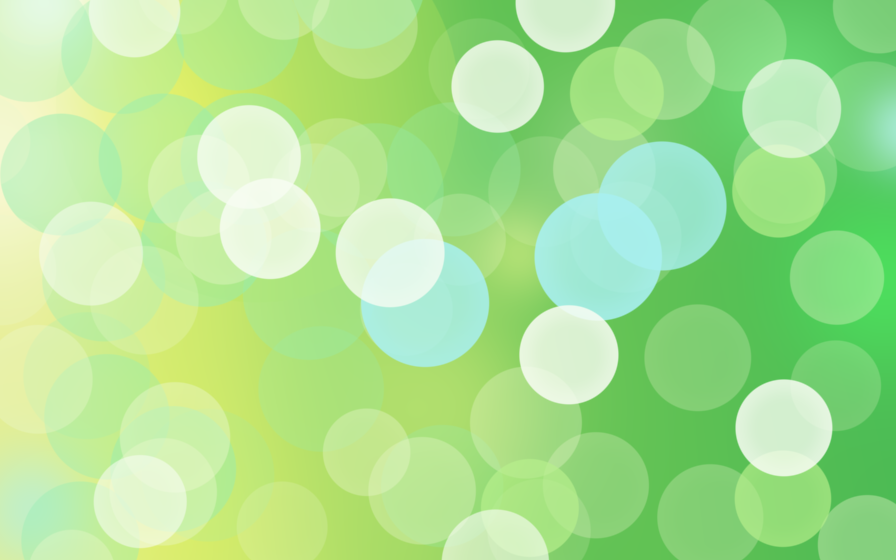
Write a Shadertoy shader that draws this background.

```glsl
float hash(vec2 p) {
    vec3 q = fract(vec3(p.xyx) * 0.1031);
    q += dot(q, q.yzx + 33.33);
    return fract((q.x + q.y) * q.z);
}

vec3 glow(vec3 base, vec2 p, vec2 center, float radius, vec3 tint, float strength) {
    vec2 d = (p - center) / radius;
    return mix(base, tint, strength * exp(-dot(d, d)));
}

vec3 disc(vec3 base, vec2 p, vec2 center, float radius, vec3 tint, float opacity) {
    float d = length(p - center);
    float aa = 1.0 / iResolution.y;
    float mask = 1.0 - smoothstep(radius - aa, radius + aa, d);
    float rim = 0.94 + 0.10 * smoothstep(0.5, 1.0, d / radius);
    return mix(base, tint, mask * min(opacity * rim, 1.0));
}

// Scatter discs on a jittered grid; region holds origin and size.
vec3 bokeh(vec3 base, vec2 p, vec4 region, ivec2 cells, float seed,
           vec2 radii, vec2 opacities, vec3 tint, float density) {
    for (int j = 0; j < cells.y; j++) {
        for (int i = 0; i < cells.x; i++) {
            vec2 cell = vec2(i, j);
            vec2 key = cell + seed;
            if (hash(key + 51.7) > density) continue;
            vec2 jitter = vec2(hash(key + 3.1), hash(key + 17.9)) - 0.5;
            vec2 center = region.xy + region.zw * (cell + 0.5 + 0.85 * jitter) / vec2(cells);
            float radius = mix(radii.x, radii.y, hash(key + 29.3));
            float opacity = mix(opacities.x, opacities.y, hash(key + 41.3));
            base = disc(base, p, center, radius, tint, opacity);
        }
    }
    return base;
}

vec3 meadowGradient(float t) {
    vec3 color = mix(vec3(0.90, 0.93, 0.58), vec3(0.82, 0.92, 0.43), smoothstep(0.0, 0.20, t));
    color = mix(color, vec3(0.63, 0.85, 0.39), smoothstep(0.16, 0.44, t));
    color = mix(color, vec3(0.38, 0.76, 0.33), smoothstep(0.40, 0.62, t));
    return mix(color, vec3(0.30, 0.73, 0.33), smoothstep(0.65, 1.0, t));
}

void mainImage(out vec4 fragColor, in vec2 fragCoord) {
    vec2 p = fragCoord / iResolution.y;
    float aspect = iResolution.x / iResolution.y;
    vec2 scale = vec2(aspect / 1.6, 1.0);
    p /= vec2(scale.x, 1.0);

    const vec3 white = vec3(0.97, 0.99, 0.95);
    const vec3 cream = vec3(0.92, 0.97, 0.80);
    const vec3 mint = vec3(0.58, 0.93, 0.70);
    const vec3 aqua = vec3(0.66, 0.94, 0.94);
    const vec3 lime = vec3(0.72, 0.94, 0.55);
    const vec3 yellow = vec3(0.92, 0.95, 0.36);

    // Soft background light
    vec3 color = meadowGradient(p.x / 1.6 + 0.10 * (p.y - 0.5));
    color = disc(color, p, vec2(0.46, 0.82), 0.36, vec3(0.70, 0.89, 0.36), 0.30);
    color = glow(color, p, vec2(0.27, 0.78), 0.20, yellow, 0.75);
    color = glow(color, p, vec2(0.22, 0.10), 0.20, yellow, 0.40);
    color = glow(color, p, vec2(0.00, 0.72), 0.22, vec3(0.99, 0.98, 0.88), 0.85);
    color = glow(color, p, vec2(0.08, 1.00), 0.12, vec3(1.0), 1.0);
    color = glow(color, p, vec2(0.80, 0.28), 0.20, vec3(0.74, 0.89, 0.45), 0.70);
    color = glow(color, p, vec2(0.93, 0.55), 0.09, vec3(0.80, 0.92, 0.50), 0.70);
    color = glow(color, p, vec2(1.08, 0.73), 0.14, vec3(0.60, 0.84, 0.54), 0.60);
    color = glow(color, p, vec2(1.40, 0.84), 0.16, vec3(0.45, 0.90, 0.50), 0.70);
    color = glow(color, p, vec2(1.58, 0.50), 0.17, vec3(0.30, 0.89, 0.37), 0.85);
    color = glow(color, p, vec2(1.62, 0.77), 0.08, aqua, 0.80);
    color = glow(color, p, vec2(0.06, 0.09), 0.11, aqua, 0.60);

    // Faint discs, denser on the left
    color = bokeh(color, p, vec4(0.0, 0.0, 0.86, 1.05), ivec2(5, 5), 7.0,
                  vec2(0.105, 0.122), vec2(0.16, 0.48), mint, 0.78);
    color = bokeh(color, p, vec4(-0.05, -0.05, 0.85, 1.1), ivec2(4, 5), 23.0,
                  vec2(0.078, 0.100), vec2(0.18, 0.45), cream, 0.85);
    color = bokeh(color, p, vec4(0.80, -0.05, 0.85, 1.1), ivec2(4, 5), 61.0,
                  vec2(0.080, 0.100), vec2(0.10, 0.38), cream, 0.80);

    // Clear coloured discs
    color = bokeh(color, p, vec4(0.85, 0.05, 0.60, 0.85), ivec2(2, 2), 83.0,
                  vec2(0.082, 0.088), vec2(0.50, 0.75), lime, 0.85);
    color = bokeh(color, p, vec4(0.54, 0.36, 0.86, 0.36), ivec2(3, 1), 97.0,
                  vec2(0.113, 0.116), vec2(0.74, 0.90), aqua, 1.0);

    // Bright white discs
    color = bokeh(color, p, vec4(-0.04, -0.06, 1.68, 1.1), ivec2(5, 3), 131.0,
                  vec2(0.077, 0.098), vec2(0.50, 0.92), white, 0.68);

    fragColor = vec4(color, 1.0);
}
```
